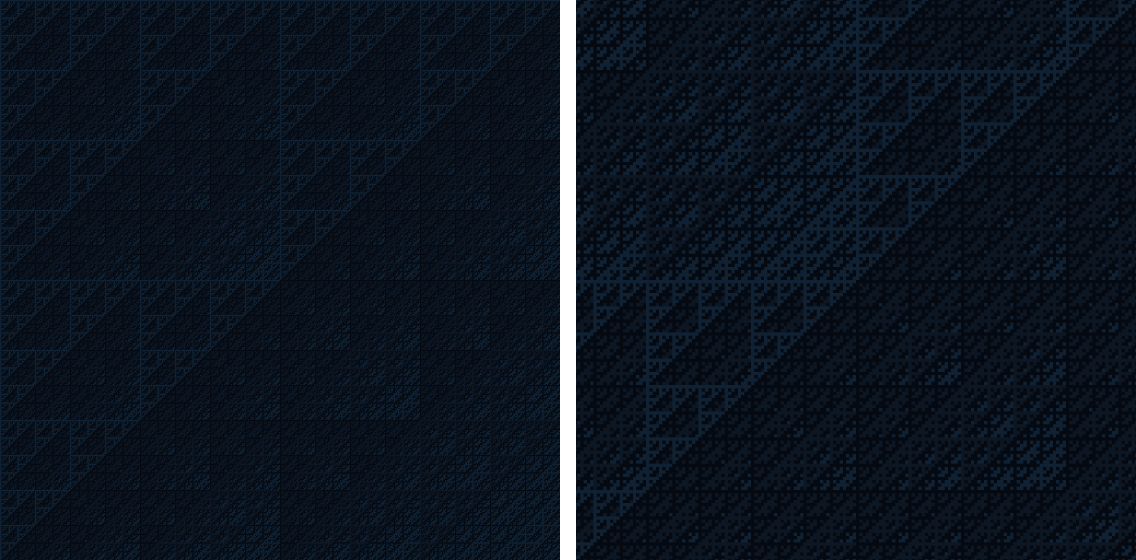
Left: the whole. Right: its middle third, enlarged.
Reproduce this pattern procedurally as a WebGL 2 fragment shader.

```glsl
#version 300 es
precision highp float;
precision highp int;

uniform vec2 u_resolution;
out vec4 fragColor;

// Number of binary digits shared by the column and row index
int sharedBits(ivec2 cell) {
    int overlap = cell.x & cell.y;
    int count = 0;
    for (int bit = 0; bit < 9; bit++) {
        count += (overlap >> bit) & 1;
    }
    return count;
}

// Odd counts are dark gaps, even counts are threads in two blues
vec3 threadColor(int count) {
    vec3 gap = vec3(0.02, 0.04, 0.07);
    vec3 dimThread = vec3(0.05, 0.09, 0.14);
    vec3 brightThread = vec3(0.06, 0.13, 0.20);
    if ((count & 1) == 1) return gap;
    return count == 2 ? dimThread : brightThread;
}

// 512 cells each way, counted from the upper left
vec3 weave(vec2 uv) {
    vec2 grid = vec2(uv.x, 1.0 - uv.y) * 512.0;
    return threadColor(sharedBits(ivec2(clamp(floor(grid), 0.0, 511.0))));
}

void main() {
    // Average a 3 by 3 set of samples to smooth cell edges
    vec3 color = vec3(0.0);
    for (int j = -1; j <= 1; j++) {
        for (int i = -1; i <= 1; i++) {
            vec2 offset = vec2(i, j) / 3.0;
            color += weave((gl_FragCoord.xy + offset) / u_resolution);
        }
    }
    fragColor = vec4(color / 9.0, 1.0);
}
```
